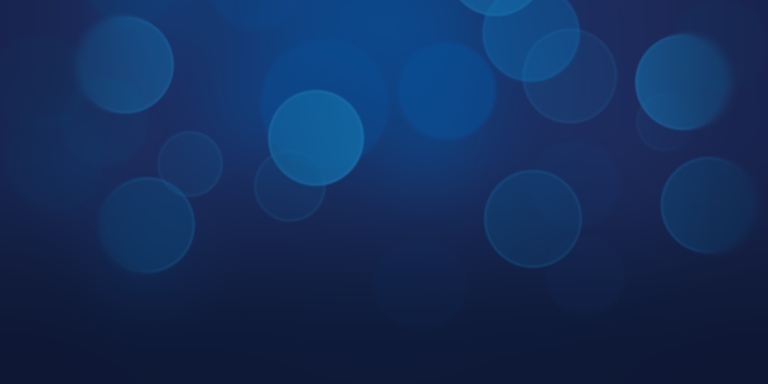
Write a Shadertoy shader that draws this background.

```glsl
// Soft bokeh discs over a navy backdrop with a blue light falling from the top.
// Gaussian glows tint a vertical gradient, then loops blend faint and rimmed
// discs; those far from the light melt away on their outer side.

const vec3 NIGHT  = vec3(0.055, 0.092, 0.205);
const vec3 INDIGO = vec3(0.115, 0.165, 0.355);
const vec3 BLUE   = vec3(0.030, 0.310, 0.590);
const vec3 SIDE_BLUE = vec3(0.055, 0.260, 0.440);
const vec3 TEAL_LOW  = vec3(0.045, 0.300, 0.500);
const vec3 TEAL_HIGH = vec3(0.075, 0.440, 0.680);
const vec3 RIM_LIGHT = vec3(0.150, 0.490, 0.740);

const float DESIGN_ASPECT = 2.0;
const vec2 LIGHT = vec2(1.02, 0.64);
const float SHARP_EDGE = 0.004;
const float MELTED_EDGE = 0.026;
const float FAINT_EDGE = 0.010;
const float RIM_WIDTH = 0.004;
const float RIM_GAIN = 0.22;
const float SHADE_SLOPE = 0.20;
const float VIGNETTE = 0.32;

// Each entry: centre x, centre y, radius, strength (canvas height = 1)
const int GLOW_COUNT = 8;
const vec4 GLOWS[GLOW_COUNT] = vec4[](
    vec4(0.84, 0.98, 0.27, 0.58), vec4(1.06, 0.92, 0.27, 0.68),
    vec4(0.68, 0.72, 0.16, 0.32), vec4(1.12, 0.64, 0.16, 0.34),
    vec4(0.14, 0.57, 0.15, 0.20), vec4(0.38, 0.35, 0.15, 0.16),
    vec4(1.00, 0.60, 0.75, 0.07), vec4(0.42, 1.02, 0.18, 0.34));

const int FAINT_COUNT = 12;
const vec4 FAINT[FAINT_COUNT] = vec4[](
    vec4(0.846, 0.730, 0.168, 0.42), vec4(1.164, 0.763, 0.127, 0.58),
    vec4(0.104, 0.784, 0.125, 0.20), vec4(0.273, 0.682, 0.115, 0.22),
    vec4(0.143, 0.576, 0.125, 0.12), vec4(0.340, 1.050, 0.118, 0.26),
    vec4(1.875, 0.883, 0.120, 0.16), vec4(1.497, 0.518, 0.117, 0.09),
    vec4(1.523, 0.284, 0.105, 0.06), vec4(1.094, 0.258, 0.120, 0.05),
    vec4(0.664, 1.040, 0.118, 0.22), vec4(1.383, 0.914, 0.127, 0.42));

const int RIMMED_COUNT = 12;
const vec4 RIMMED[RIMMED_COUNT] = vec4[](
    vec4(0.823, 0.641, 0.125, 0.80), vec4(0.755, 0.516, 0.094, 0.20),
    vec4(1.383, 0.914, 0.127, 0.24), vec4(1.484, 0.802, 0.124, 0.18),
    vec4(1.779, 0.786, 0.125, 0.52), vec4(1.732, 0.682, 0.076, 0.07),
    vec4(1.846, 0.466, 0.126, 0.44), vec4(1.388, 0.430, 0.128, 0.38),
    vec4(0.383, 0.414, 0.125, 0.40), vec4(0.326, 0.831, 0.127, 0.40),
    vec4(0.495, 0.573, 0.086, 0.20), vec4(1.292, 1.085, 0.127, 0.50));

float discMask(float dist, float softness) {
    return 1.0 - smoothstep(-softness, softness, dist);
}

// Vertical night gradient, with blue glows
vec3 backdrop(vec2 p) {
    vec3 color = mix(NIGHT, INDIGO, smoothstep(0.05, 0.68, p.y));
    for (int i = 0; i < GLOW_COUNT; i++) {
        vec2 offset = (p - GLOWS[i].xy) / GLOWS[i].z;
        color = mix(color, BLUE, GLOWS[i].w * exp(-dot(offset, offset)));
    }
    return color;
}

// Out-of-focus discs without rims, duller toward the sides
vec3 addFaintDiscs(vec3 color, vec2 p) {
    for (int i = 0; i < FAINT_COUNT; i++) {
        vec4 disc = FAINT[i];
        float dist = length(p - disc.xy) - disc.z;
        vec3 tint = mix(BLUE, SIDE_BLUE, smoothstep(0.4, 0.8, abs(disc.x - 1.0)));
        color = mix(color, tint, disc.w * discMask(dist, FAINT_EDGE));
    }
    return color;
}

// Translucent teal discs with a thin rim, strongest toward the light
vec3 addRimmedDiscs(vec3 color, vec2 p) {
    for (int i = 0; i < RIMMED_COUNT; i++) {
        vec4 disc = RIMMED[i];
        vec2 local = (p - disc.xy) / disc.z;
        float dist = (length(local) - 1.0) * disc.z;
        vec2 lightOffset = LIGHT - disc.xy;
        float toLight = dot(local, normalize(lightOffset));
        float melt = smoothstep(0.45, 0.80, length(lightOffset));
        float away = 1.0 - smoothstep(-0.9, 0.3, toLight);
        float softness = mix(SHARP_EDGE, MELTED_EDGE, melt * away);
        float shade = 0.92 + SHADE_SLOPE * clamp(toLight, -1.0, 1.0);
        vec3 tint = mix(TEAL_LOW, TEAL_HIGH, smoothstep(0.40, 0.75, disc.y));
        color = mix(color, tint, disc.w * shade * discMask(dist, softness));
        float rimOffset = (dist + RIM_WIDTH) / RIM_WIDTH;
        float rim = (1.0 - melt * away) * exp(-rimOffset * rimOffset);
        color = mix(color, RIM_LIGHT, RIM_GAIN * sqrt(disc.w) * rim);
    }
    return color;
}

void mainImage(out vec4 fragColor, in vec2 fragCoord) {
    vec2 uv = fragCoord / iResolution.xy;
    vec2 p = vec2(uv.x * DESIGN_ASPECT, uv.y);

    vec3 color = backdrop(p);
    color = addFaintDiscs(color, p);
    color = addRimmedDiscs(color, p);

    // Darken toward the left and right edges
    float side = abs(2.0 * uv.x - 1.0);
    color = mix(color, NIGHT, VIGNETTE * smoothstep(0.60, 1.0, side));
    fragColor = vec4(color, 1.0);
}
```
